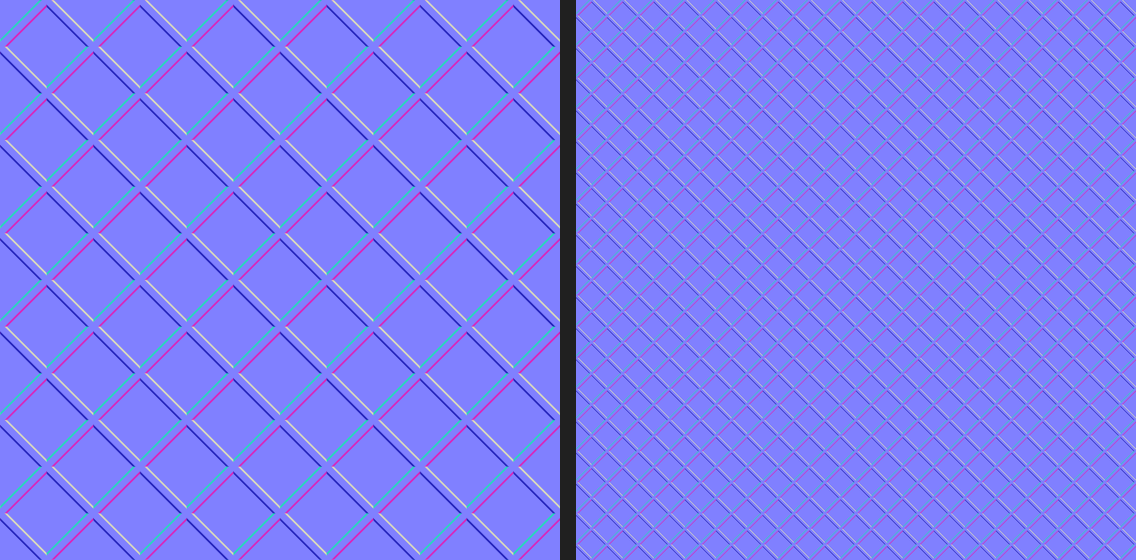
Left: one tile. Right: repeated 3 by 3.
This texture map is drawn by a Shadertoy shader. Its source:

```glsl
const float REPEATS = 6.0;
const float GROOVE_RADIUS = 0.4375;   // diamond outline, in diagonal cell units
const float GROOVE_HALF_WIDTH = 0.0125;
const float SLOPE_TILT = 0.37;
const float SLOPE_BLUE = 0.72;
const vec3 FLAT_NORMAL = vec3(0.5, 0.5, 1.0);

// Diagonal lattice coordinates around the nearest diamond centre
vec2 diamondCell(vec2 p) {
    vec2 diagonal = vec2(p.x + p.y, p.y - p.x);
    return fract(diagonal + 0.5) - 0.5;
}

// Share of a pixel footprint covered by a band centred on zero
float bandCoverage(float dist, float halfWidth, float footprint) {
    float upper = min(dist + 0.5 * footprint, halfWidth);
    float lower = max(dist - 0.5 * footprint, -halfWidth);
    return clamp((upper - lower) / footprint, 0.0, 1.0);
}

// Encoded normal of the bevel, tilted toward the diamond centre
vec3 bevelNormal(vec2 offset, float footprint) {
    vec2 side = clamp(2.0 * offset / footprint, -1.0, 1.0);
    return vec3(0.5 - SLOPE_TILT * side, SLOPE_BLUE);
}

void mainImage(out vec4 fragColor, in vec2 fragCoord) {
    vec2 p = REPEATS * fragCoord / iResolution.xy;
    float footprint = REPEATS * sqrt(2.0) / iResolution.y;

    // Square rings in the diagonal frame become diamonds on the canvas
    vec2 cell = diamondCell(p);
    float radius = max(abs(cell.x), abs(cell.y));
    float groove = bandCoverage(radius - GROOVE_RADIUS, GROOVE_HALF_WIDTH, footprint);

    // Back to upright axes to tell the four sides apart
    vec2 offset = 0.5 * vec2(cell.x - cell.y, cell.x + cell.y);
    vec3 colour = mix(FLAT_NORMAL, bevelNormal(offset, footprint), groove);
    fragColor = vec4(colour, 1.0);
}
```
